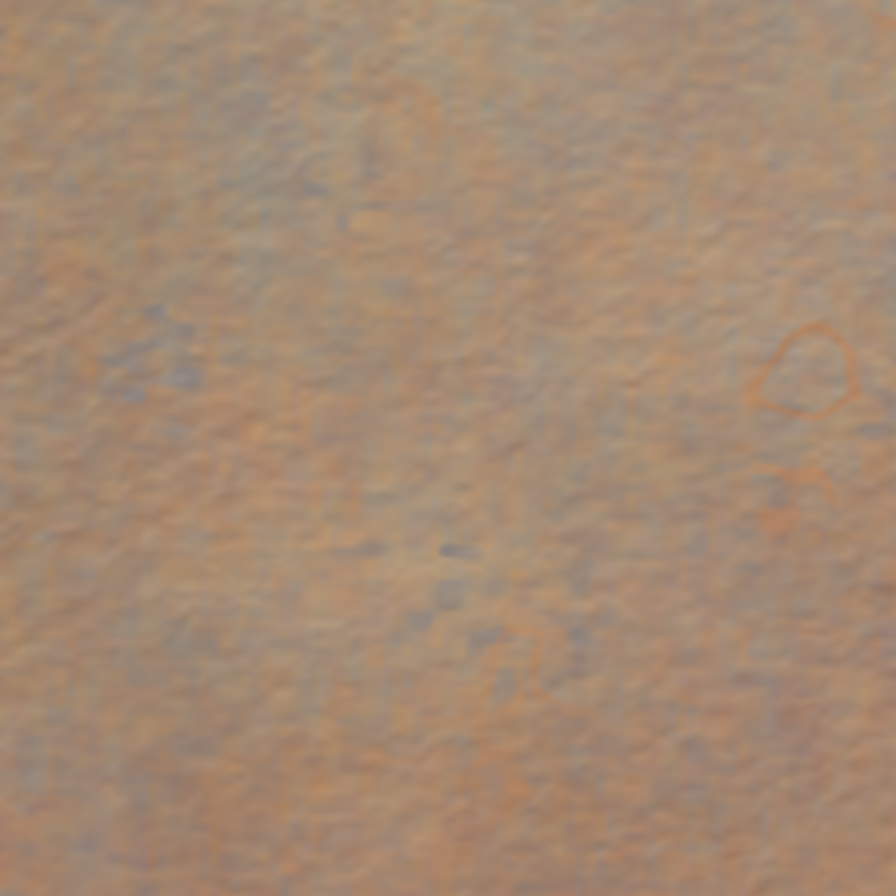
A Shadertoy shader for this texture:

```glsl
#define BASE vec3(0.650, 0.542, 0.452)
#define WARM vec3(0.055, 0.004, -0.055)
#define RUDDY vec3(0.010, -0.040, -0.036)
#define BLUE_GREY vec3(0.530, 0.510, 0.510)
#define ORANGE vec3(0.740, 0.510, 0.350)
#define GRAIN 64.0
#define RELIEF 0.105
#define STREAKS 0.75
#define MOTTLE 0.10

float hash(vec2 p) {
    return fract(sin(dot(p, vec2(127.1, 311.7))) * 43758.5453);
}

// Value noise centred on zero
float noise(vec2 p) {
    vec2 cell = floor(p);
    vec2 f = fract(p);
    f = f * f * (3.0 - 2.0 * f);
    float low = mix(hash(cell), hash(cell + vec2(1.0, 0.0)), f.x);
    float high = mix(hash(cell + vec2(0.0, 1.0)), hash(cell + 1.0), f.x);
    return mix(low, high, f.y) - 0.5;
}

float fbm(vec2 p) {
    float sum = 0.0;
    float weight = 0.55;
    for (int i = 0; i < 4; i++) {
        sum += weight * noise(p);
        p = p * 2.03 + vec2(17.3, 9.1);
        weight *= 0.5;
    }
    return sum;
}

// Rough surface: small bumps, slightly wider than tall
float surfaceHeight(vec2 uv) {
    vec2 p = uv * GRAIN;
    p += 0.7 * vec2(noise(p * 0.4 + 31.0), noise(p * 0.4 + 57.0));
    return 0.60 * noise(p * vec2(0.55, 0.80))
         + 0.35 * noise(p * vec2(1.0, 1.35) + 12.0)
         + 0.40 * noise(p * 0.3 + 40.0);
}

void mainImage(out vec4 fragColor, in vec2 fragCoord) {
    vec2 uv = fragCoord / iResolution.xy;

    // Broad stains: yellower above left, ruddier below right
    float stain = fbm(uv * vec2(2.6, 3.4) + 3.7);
    float hueDrift = fbm(uv * 4.0 + 21.0);
    float slope = dot(uv - 0.5, vec2(-0.45, 0.85));
    vec3 color = BASE + stain * MOTTLE * vec3(0.9, 1.0, 0.9);
    color += RUDDY * (hueDrift * 1.1 - slope * 0.75);

    // Fine crossed streaks shift between warm and cool
    float upright = noise(uv * vec2(88.0, 25.0) + 5.0);
    float level = noise(uv * vec2(31.0, 92.0) + 73.0);
    float speck = noise(uv * vec2(60.0, 75.0) + 29.0);
    float warmth = upright + 0.8 * level + 0.5 * speck;
    color += WARM * (STREAKS * warmth + 0.9 * fbm(uv * 7.0 + 44.0));
    color += RUDDY * 0.8 * noise(uv * vec2(48.0, 40.0) + 91.0);

    // Sparse blue grey flecks gathered in patches
    float patchMask = smoothstep(0.02, 0.28, fbm(uv * 5.0 + 63.0));
    float fleck = smoothstep(0.0, 0.42, noise(uv * vec2(34.0, 52.0) + 18.0));
    color = mix(color, BLUE_GREY, 0.75 * patchMask * fleck);

    // Short orange scars along a broken contour
    float contour = abs(fbm(uv * 4.5 + 82.0));
    float scar = 1.0 - smoothstep(0.005, 0.035, contour);
    scar *= smoothstep(0.10, 0.32, noise(uv * 9.0 + 35.0));
    scar *= smoothstep(0.25, 0.75, uv.x);
    color = mix(color, ORANGE, 0.55 * scar);

    // Soft light from the upper left
    vec2 lightStep = vec2(-0.0035, 0.0055);
    float shade = surfaceHeight(uv - lightStep * 0.5)
                - surfaceHeight(uv + lightStep * 0.5);
    float roughness = 0.85 + 0.9 * fbm(uv * 5.0 + 8.0);
    color += RELIEF * roughness * shade * vec3(1.0, 0.98, 0.90);
    color += 0.022 * (level + 0.6 * speck);

    fragColor = vec4(clamp(color, 0.0, 1.0), 1.0);
}
```
